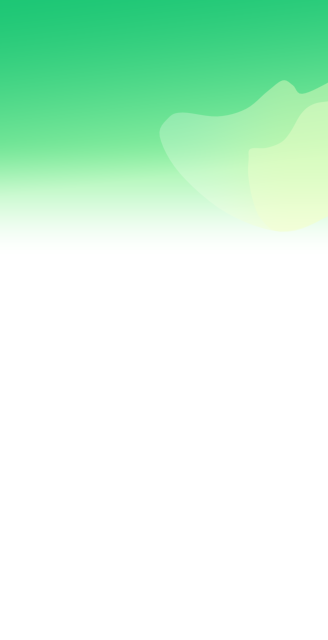
Give the GLSL for this background, as a Shadertoy shader.

```glsl
const int KNOTS = 16;
const int STEPS = 6;

const vec3 DEEP_GREEN = vec3(0.115, 0.78, 0.46);
const vec3 MINT = vec3(0.62, 0.96, 0.66);
const vec3 PALE_MINT = vec3(0.96, 1.0, 0.95);
const vec3 PALE_LIME = vec3(0.95, 1.0, 0.77);

// Outlines in canvas widths, measured down from the top left
const vec2 WIDE_LEAF[KNOTS] = vec2[KNOTS](
    vec2(0.487, 0.416), vec2(0.513, 0.360), vec2(0.556, 0.343), vec2(0.663, 0.355),
    vec2(0.750, 0.332), vec2(0.816, 0.278), vec2(0.862, 0.245), vec2(0.893, 0.260),
    vec2(0.921, 0.286), vec2(1.000, 0.252), vec2(1.120, 0.180), vec2(1.120, 0.560),
    vec2(0.982, 0.668), vec2(0.855, 0.706), vec2(0.689, 0.648), vec2(0.548, 0.528));

const vec2 SMALL_LEAF[KNOTS] = vec2[KNOTS](
    vec2(0.763, 0.454), vec2(0.811, 0.451), vec2(0.857, 0.434), vec2(0.885, 0.403),
    vec2(0.918, 0.347), vec2(0.952, 0.319), vec2(1.000, 0.309), vec2(1.100, 0.301),
    vec2(1.120, 0.434), vec2(1.120, 0.560), vec2(0.982, 0.668), vec2(0.855, 0.706),
    vec2(0.796, 0.668), vec2(0.770, 0.607), vec2(0.757, 0.536), vec2(0.758, 0.485));

// Catmull-Rom curve between b and c
vec2 spline(vec2 a, vec2 b, vec2 c, vec2 d, float t) {
    return b + 0.5 * t * (c - a + t * (2.0 * a - 5.0 * b + 4.0 * c - d
                       + t * (3.0 * (b - c) + d - a)));
}

float segmentDistance(vec2 p, vec2 a, vec2 b) {
    vec2 pa = p - a, ba = b - a;
    return length(pa - ba * clamp(dot(pa, ba) / max(dot(ba, ba), 1e-9), 0.0, 1.0));
}

// True when a ray to the right of p crosses the segment
bool crossesRay(vec2 p, vec2 a, vec2 b) {
    if ((a.y > p.y) == (b.y > p.y)) return false;
    return p.x < a.x + (b.x - a.x) * (p.y - a.y) / (b.y - a.y);
}

// Signed distance to a closed smooth outline, negative inside
float outlineDistance(vec2 p, vec2 knots[KNOTS]) {
    float nearest = 10.0;
    float side = 1.0;
    vec2 start = knots[0];
    for (int i = 0; i < KNOTS; i++) {
        vec2 a = knots[(i + KNOTS - 1) % KNOTS];
        vec2 b = knots[i];
        vec2 c = knots[(i + 1) % KNOTS];
        vec2 d = knots[(i + 2) % KNOTS];
        for (int j = 1; j <= STEPS; j++) {
            vec2 end = spline(a, b, c, d, float(j) / float(STEPS));
            nearest = min(nearest, segmentDistance(p, start, end));
            if (crossesRay(p, start, end)) side = -side;
            start = end;
        }
    }
    return side * nearest;
}

float coverage(float dist, float pixel) {
    return 1.0 - smoothstep(-0.75 * pixel, 0.75 * pixel, dist);
}

// Tilted green wash fading to white
vec3 backdrop(vec2 p) {
    float along = clamp((p.y + 0.12 * p.x) / 0.6, 0.0, 1.0);
    vec3 green = mix(DEEP_GREEN, MINT, pow(along, 1.4));
    return mix(green, vec3(1.0), smoothstep(0.42, 0.79, p.y));
}

void mainImage(out vec4 fragColor, in vec2 fragCoord) {
    float pixel = 1.0 / iResolution.x;
    vec2 p = vec2(fragCoord.x, iResolution.y - fragCoord.y) * pixel;
    vec3 color = backdrop(p);

    // Translucent leaves, warmer toward the right
    float warmth = smoothstep(0.5, 0.9, p.x);
    vec3 veil = mix(PALE_MINT, PALE_LIME, warmth);
    float wide = coverage(outlineDistance(p, WIDE_LEAF), pixel);
    color = mix(color, veil, wide * mix(0.28, 0.43, warmth));

    float small = coverage(outlineDistance(p, SMALL_LEAF), pixel);
    color = mix(color, mix(PALE_LIME, PALE_MINT, 0.2), small * 0.4);

    fragColor = vec4(color, 1.0);
}
```
